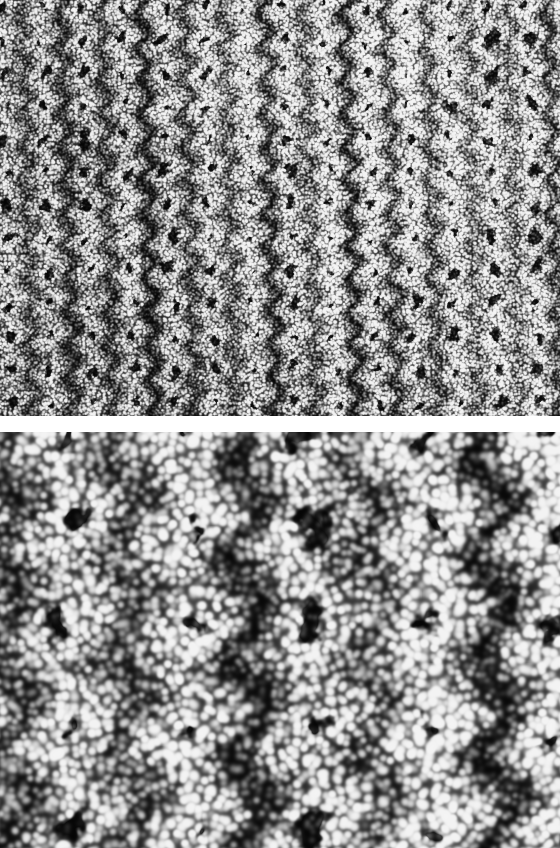
Top: the whole. Bottom: its middle third, enlarged.
This texture is drawn by a Shadertoy shader. Its source:

```glsl
// Grainy grey fabric: leaning vertical columns of ragged black holes in level rows,
// parted by dark scalloped bands. A smooth tone field (light, bands, holes) sets the
// brightness of a dense layer of jittered bright grains.

const float COLUMN_PITCH = 0.0974;  // lengths are in canvas heights
const float ROW_PITCH = 0.0793;
const float FIRST_COLUMN = 0.0165;
const float ROW_OFFSET = 0.1;       // in row pitches
const float LEAN = 0.032;
const float GRAIN_PITCH = 0.0061;
const float GRAIN_MEAN = 0.5;
const float GRAIN_CONTRAST = 0.88;
const float LIGHT_GAIN = 4.9;
const float BAND_WIDTH = 0.28;      // in column pitches
const float BAND_DEPTH = 0.93;
const float SCALLOP = 0.14;
const float SWELL = 0.28;
const float HOLE_RADIUS = 0.0165;
const float HALO_RADIUS = 0.028;
const vec3 INK = vec3(0.01);
const vec3 PAPER = vec3(0.955);

// Wear of each column of holes and of the band to its left
const float HOLE_WEAR[15] = float[15](0.95, 0.8, 0.95, 0.65, 0.95, 0.75, 0.35, 0.9,
                                      0.55, 0.7, 0.8, 0.85, 1.3, 1.1, 0.4);
const float BAND_WEAR[15] = float[15](0.5, 0.8, 0.92, 0.88, 1.0, 0.88, 0.8, 0.97,
                                      0.82, 1.0, 0.92, 0.88, 0.78, 0.75, 0.95);

float hash(vec2 p) {
    vec3 q = fract(vec3(p.xyx) * 0.1031);
    q += dot(q, q.yzx + 33.33);
    return fract((q.x + q.y) * q.z);
}

vec2 hash2(vec2 p) {
    return vec2(hash(p), hash(p + 71.7));
}

float noise(vec2 p) {
    vec2 i = floor(p), f = fract(p);
    f = f * f * (3.0 - 2.0 * f);
    return mix(mix(hash(i), hash(i + vec2(1, 0)), f.x),
               mix(hash(i + vec2(0, 1)), hash(i + vec2(1, 1)), f.x), f.y);
}

float fbm(vec2 p) {
    return 0.55 * noise(p) + 0.3 * noise(p * 2.1 + 17.0) + 0.15 * noise(p * 4.3 + 41.0);
}

vec2 fbm2(vec2 p) {
    return vec2(fbm(p), fbm(p + 30.0)) - 0.5;
}

// Summed soft dots, one jittered per cell, each with its own size and brightness
float grains(vec2 p) {
    vec2 cell = floor(p), f = fract(p);
    float sum = 0.0;
    for (int j = -1; j <= 1; j++)
    for (int i = -1; i <= 1; i++) {
        vec2 o = vec2(i, j);
        vec2 d = o + hash2(cell + o + 100.0) - f;
        float bright = mix(0.1, 1.45, hash(cell + o + 231.0));
        float sharpness = mix(3.5, 7.0, hash(cell + o + 377.0));
        sum += bright * exp(-sharpness * dot(d, d));
    }
    return mix(GRAIN_MEAN, sum, GRAIN_CONTRAST);
}

// Dark band between two columns, swaying and swelling once per row
float bandShade(vec2 grid) {
    float column = floor(grid.x);
    int id = clamp(int(column) + 1, 0, 14);
    float phase = 6.2832 * grid.y;
    float d = fract(grid.x) - 0.5 + SCALLOP * sin(phase);
    float width = BAND_WIDTH * (1.0 + SWELL * cos(phase));
    float edge = smoothstep(0.5, 0.38, abs(fract(grid.x) - 0.5));
    return BAND_WEAR[id] * edge * exp(-d * d / (width * width));
}

// x: coverage by holes, y: pale halo round them
vec2 holeShade(vec2 grid, vec2 p) {
    float column = floor(grid.x + 0.5);
    float wear = HOLE_WEAR[clamp(int(column), 0, 14)];
    vec2 ragged = 0.026 * fbm2(p * 60.0);
    vec2 shade = vec2(0);
    for (int j = -1; j <= 1; j++) {
        vec2 id = vec2(column + 5.0, floor(grid.y) + float(j) + 5.0);
        vec2 jitter = (hash2(id) - 0.5) * vec2(0.16, 0.18);
        vec2 center = vec2(column, floor(grid.y) + float(j) + 0.5) + jitter;
        vec2 d = (grid - center) * vec2(COLUMN_PITCH, ROW_PITCH);
        float halo = exp(-dot(d, d) / (HALO_RADIUS * HALO_RADIUS));
        d += ragged;
        d.x -= d.y * (hash(id + 13.0) - 0.2) * 0.8;
        d.y *= mix(0.6, 1.0, hash(id + 29.0));
        float radius = HOLE_RADIUS * wear * mix(0.4, 1.1, hash(id + 47.0));
        float cover = 1.0 - smoothstep(radius * 0.55, radius + 0.006, length(d));
        shade = max(shade, vec2(cover, halo));
    }
    return shade;
}

void mainImage(out vec4 fragColor, in vec2 fragCoord) {
    vec2 p = fragCoord / iResolution.y;
    vec2 uv = fragCoord / iResolution.xy;

    // Column and row coordinates, gently warped
    vec2 grid = vec2(p.x - FIRST_COLUMN + LEAN * (p.y - 0.5), p.y) + 0.018 * fbm2(p * 14.0);
    grid = grid / vec2(COLUMN_PITCH, ROW_PITCH) + vec2(0.0, ROW_OFFSET);

    // Uneven light, brightest at the upper right
    float light = mix(0.62, 1.4, smoothstep(0.0, 1.0, 0.6 * uv.x + 0.4 * uv.y));
    light *= 0.6 + 0.8 * fbm(p * 36.0);
    light *= 0.8 + 0.4 * noise(p * 5.0);

    // Bands and holes darken the tone, halos lift it
    vec2 hole = holeShade(grid, p);
    float tone = light * (1.0 - BAND_DEPTH * bandShade(grid));
    tone *= 0.8 + 0.45 * hole.y;
    tone *= 1.0 - 0.97 * hole.x;

    // Grains, exposed with a soft shoulder
    float exposure = LIGHT_GAIN * tone * grains(p / GRAIN_PITCH);
    fragColor = vec4(mix(INK, PAPER, 1.0 - exp(-exposure)), 1.0);
}
```
